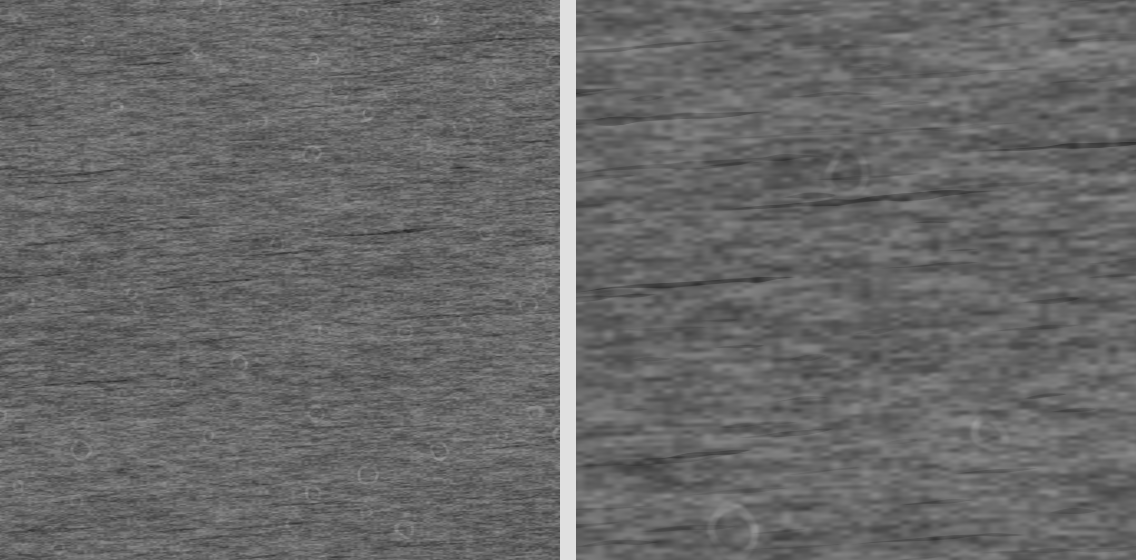
Left: the whole. Right: its middle third, enlarged.
Reproduce this texture procedurally as a Shadertoy shader.

```glsl
// Weathered grey wood: fine, nearly level fibres made of stretched value noise,
// tapered dark cracks that rise gently to the right, and faint pale rings.
// Cracks and rings are scattered one per grid cell and drawn as distance shapes.

const vec3 WOOD_GREY = vec3(0.403);
const float FIBRE_SLOPE = 0.025;
const float CRACK_SLOPE = 0.065;

float hash(vec2 p) {
    vec3 q = fract(p.xyx * 0.1031);
    q += dot(q, q.yzx + 33.33);
    return fract((q.x + q.y) * q.z);
}

vec2 hash2(vec2 p) {
    return vec2(hash(p), hash(p + 71.7));
}

// Smooth value noise, centred on zero
float noise(vec2 p) {
    vec2 cell = floor(p);
    vec2 f = fract(p);
    f = f * f * (3.0 - 2.0 * f);
    float low = mix(hash(cell), hash(cell + vec2(1, 0)), f.x);
    float high = mix(hash(cell + vec2(0, 1)), hash(cell + vec2(1, 1)), f.x);
    return mix(low, high, f.y) - 0.5;
}

// Fibres from broad patches down to fine grain
float fibres(vec2 p) {
    p.y -= FIBRE_SLOPE * p.x;
    p.y += 0.005 * noise(p * vec2(7.0, 14.0));
    float tone = 0.040 * noise(p * vec2(5.0, 10.0));
    tone += 0.045 * noise(p * vec2(11.0, 70.0) + 13.0);
    tone += 0.085 * noise(p * vec2(28.0, 180.0) + 29.0);
    tone += 0.125 * noise(p * vec2(55.0, 300.0) + 47.0);
    tone += 0.125 * noise(p * vec2(170.0, 420.0) + 61.0);
    return tone;
}

// Darkness of tapered cracks; share is the fraction of cells that hold one
float cracks(vec2 p, vec2 cellSize, float thickness, float share, float seed, float blur) {
    p.y -= CRACK_SLOPE * p.x;
    p.y += 0.005 * noise(p * vec2(9.0, 5.0) + seed);
    p.y += 0.0016 * noise(p * vec2(45.0, 90.0) + seed);
    float ragged = 1.0 + 1.3 * noise(p * vec2(70.0, 250.0) + seed);
    vec2 home = floor(p / cellSize);
    float dark = 0.0;
    for (int j = -1; j <= 1; j++) {
        for (int i = -1; i <= 1; i++) {
            vec2 cell = home + vec2(i, j);
            vec2 id = cell + seed;
            vec2 offset = p - (cell + hash2(id)) * cellSize;
            float halfLength = cellSize.x * mix(0.2, 0.7, hash(id + 17.3));
            float along = offset.x / halfLength;
            float taper = max(0.0, 1.0 - along * along) * (0.7 + 0.3 * along);
            float width = thickness * taper * ragged * mix(0.5, 1.0, hash(id + 5.9));
            float edge = abs(offset.y) - width;
            float shape = 1.0 - smoothstep(-blur, blur, edge);
            shape *= smoothstep(0.0, 0.3, taper) * step(hash(id + 39.1), share);
            dark = max(dark, shape * mix(0.4, 1.0, hash(id + 53.7)));
        }
    }
    return dark;
}

// Broken pale rims with slightly shaded centres
float rings(vec2 p, float cellSize, float blur) {
    vec2 home = floor(p / cellSize);
    vec2 wobble = 0.005 * vec2(noise(p * 70.0), noise(p * 70.0 + 23.0));
    float breakup = 0.8 + 1.2 * noise(p * 95.0 + 7.0);
    float tone = 0.0;
    for (int j = -1; j <= 1; j++) {
        for (int i = -1; i <= 1; i++) {
            vec2 cell = home + vec2(i, j);
            vec2 centre = (cell + hash2(cell + 101.0)) * cellSize;
            float size = hash(cell + 137.0);
            float radius = mix(0.008, 0.018, size * size);
            float d = length(p + wobble - centre) - radius;
            float rim = 1.0 - smoothstep(0.0008, 0.0034 + blur, abs(d));
            float inside = 1.0 - smoothstep(-0.004, 0.0, d);
            float strength = mix(0.45, 1.0, hash(cell + 163.0));
            strength *= step(hash(cell + 191.0), 0.8);
            tone += strength * (0.085 * rim * breakup - 0.022 * inside);
        }
    }
    return tone;
}

void mainImage(out vec4 fragColor, in vec2 fragCoord) {
    vec2 p = fragCoord / iResolution.y;
    float blur = 0.7 / iResolution.y;

    float tone = fibres(p) + rings(p, 0.115, blur);

    // Short flecks, medium splits and a few long cracks
    tone -= 0.070 * cracks(p, vec2(0.055, 0.016), 0.0019, 0.50, 11.0, blur);
    tone -= 0.095 * cracks(p, vec2(0.12, 0.045), 0.0028, 0.55, 83.0, blur);
    tone -= 0.115 * cracks(p, vec2(0.22, 0.110), 0.0042, 0.55, 149.0, blur);

    fragColor = vec4(clamp(WOOD_GREY + tone, 0.0, 1.0), 1.0);
}
```
